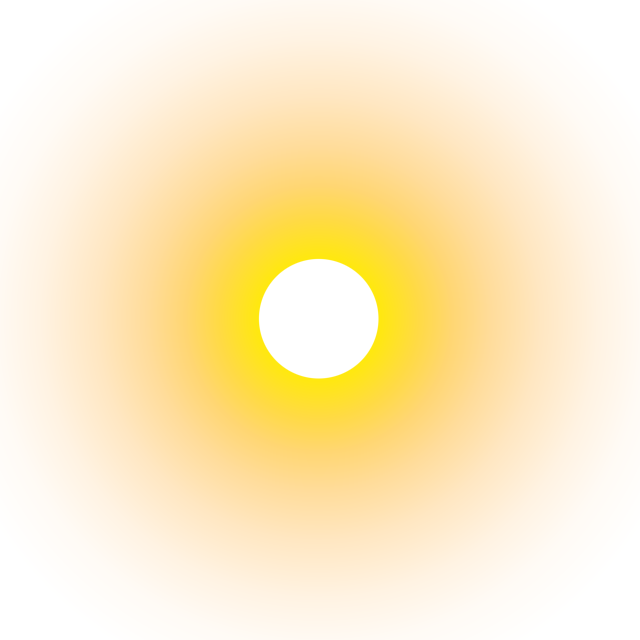
This background is drawn by a Shadertoy shader. Its source:

```glsl
// A white sun disc in a round glow that fades from yellow through peach to white.

const vec2 SUN_CENTER = vec2(0.498, 0.502);
const float SUN_RADIUS = 0.0934;
const vec3 SUN_COLOR = vec3(1.0);

// Glow stops: distance from the centre, and the colour there
const int STOPS = 8;
const float STOP_RADIUS[STOPS] = float[](
    0.090, 0.157, 0.209, 0.269, 0.347, 0.436, 0.510, 0.600);
const vec3 STOP_COLOR[STOPS] = vec3[](
    vec3(1.0, 0.915, 0.040),
    vec3(1.0, 0.855, 0.270),
    vec3(1.0, 0.840, 0.450),
    vec3(1.0, 0.863, 0.605),
    vec3(1.0, 0.905, 0.760),
    vec3(1.0, 0.952, 0.888),
    vec3(1.0, 0.982, 0.960),
    vec3(1.0, 1.000, 1.000));

// Radial gradient, linear between neighbouring stops
vec3 glowColor(float radius) {
    vec3 color = STOP_COLOR[0];
    for (int i = 1; i < STOPS; i++) {
        float span = STOP_RADIUS[i] - STOP_RADIUS[i - 1];
        float blend = clamp((radius - STOP_RADIUS[i - 1]) / span, 0.0, 1.0);
        color = mix(color, STOP_COLOR[i], blend);
    }
    return color;
}

void mainImage(out vec4 fragColor, in vec2 fragCoord) {
    // Square units that keep the sun round on any canvas
    float side = min(iResolution.x, iResolution.y);
    vec2 uv = (fragCoord - 0.5 * iResolution.xy) / side + 0.5;
    float radius = length(uv - SUN_CENTER);

    // Disc with a soft edge about one pixel wide
    float edge = 0.75 / side;
    float disc = 1.0 - smoothstep(-edge, edge, radius - SUN_RADIUS);

    fragColor = vec4(mix(glowColor(radius), SUN_COLOR, disc), 1.0);
}
```
